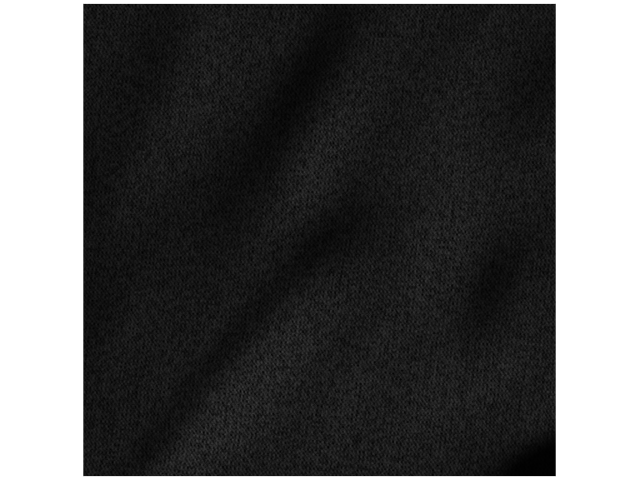
Give the GLSL for this texture, as a WebGL 1 fragment shader.

```glsl
precision highp float;
// A square swatch of black woven cloth lying on a white ground.
// Soft rotated Gaussians and stretched noise shade the folds; crossed sine
// waves, bent by noise and mixed with grain, form the fine plain weave.
uniform vec2 u_resolution;

float hash(vec2 p) {
  vec3 q = fract(vec3(p.xyx) * 0.1031);
  q += dot(q, q.yzx + 33.33);
  return fract((q.x + q.y) * q.z);
}

float noise(vec2 p) {
  vec2 cell = floor(p);
  vec2 f = fract(p);
  f = f * f * (3.0 - 2.0 * f);
  return mix(mix(hash(cell), hash(cell + vec2(1.0, 0.0)), f.x),
             mix(hash(cell + vec2(0.0, 1.0)), hash(cell + 1.0), f.x), f.y);
}

vec2 rotate(vec2 p, float angle) {
  float c = cos(angle);
  float s = sin(angle);
  return vec2(c * p.x + s * p.y, c * p.y - s * p.x);
}

// Soft elongated spot: size is its reach along and across the angle.
float fold(vec2 p, vec2 centre, float angle, vec2 size) {
  vec2 d = rotate(p - centre, angle) / size;
  return exp(-dot(d, d));
}

// Light and dark folds over the cloth, where uv runs from 0 to 1.
float drape(vec2 uv) {
  float light = 0.088;
  // raised, lit parts
  light += 0.038 * fold(uv, vec2(0.41, 0.25), 0.90, vec2(0.26, 0.10));
  light += 0.034 * fold(uv, vec2(0.50, 0.68), 1.05, vec2(0.20, 0.06));
  light += 0.034 * fold(uv, vec2(0.78, 0.62), 1.25, vec2(0.28, 0.12));
  light += 0.020 * fold(uv, vec2(0.24, 0.82), 1.10, vec2(0.20, 0.08));
  light += 0.026 * fold(uv, vec2(0.78, 0.17), 0.25, vec2(0.34, 0.12));
  light += 0.026 * fold(uv, vec2(0.20, 0.03), 0.75, vec2(0.18, 0.06));
  // hollows in shade
  light -= 0.045 * fold(uv, vec2(0.48, 0.85), 1.05, vec2(0.22, 0.06));
  light -= 0.028 * fold(uv, vec2(0.33, 0.61), 1.00, vec2(0.22, 0.09));
  light -= 0.042 * fold(uv, vec2(0.54, 0.50), 0.50, vec2(0.17, 0.07));
  light -= 0.048 * fold(uv, vec2(0.31, 0.28), 0.85, vec2(0.20, 0.035));
  light -= 0.036 * fold(uv, vec2(0.15, 0.06), 0.85, vec2(0.13, 0.04));
  light -= 0.052 * fold(uv, vec2(0.86, 0.40), 1.25, vec2(0.13, 0.05));
  light -= 0.034 * fold(uv, vec2(0.15, 0.92), 1.20, vec2(0.18, 0.06));
  light -= 0.034 * fold(uv, vec2(0.95, 0.85), 0.90, vec2(0.22, 0.09));
  light -= 0.022 * fold(uv, vec2(0.00, 0.45), 1.57, vec2(0.40, 0.09));
  // slight streaks along the folds
  light += 0.022 * (noise(rotate(uv, 1.0) * vec2(4.0, 13.0) + 7.0) - 0.5);
  // the lower right corner turns away from the light
  float corner = fold(uv, vec2(1.0, 0.0), 0.40, vec2(0.16, 0.09));
  return max(light, 0.035) * (1.0 - 0.92 * smoothstep(0.1, 0.7, corner));
}

// Staggered thread crossings with uneven brightness, centred on zero.
float weave(vec2 p) {
  vec2 bend = vec2(noise(p * 22.0), noise(p * 22.0 + 40.0)) - 0.5;
  vec2 thread = rotate(p, -0.12) * vec2(122.0, 106.0) + 0.5 * bend;
  vec2 wave = sin(6.2832 * thread);
  float crossing = wave.x * wave.y * 0.35 + 0.5 * sin(6.2832 * (thread.x + 0.5 * thread.y))
                 * cos(3.1416 * thread.y);
  float grain = noise(thread * 1.9 + 11.0) - 0.5;
  float fibre = hash(floor(p * 384.0)) - 0.5;
  return 0.62 * crossing + 0.75 * grain + 0.35 * fibre;
}

void main() {
  vec2 p = gl_FragCoord.xy / u_resolution.y;
  p.x -= 0.5 * u_resolution.x / u_resolution.y;
  float pixel = 1.0 / u_resolution.y;

  // the swatch, just smaller than the canvas height
  vec2 fromCentre = p - vec2(-0.001, 0.5);
  vec2 edge = abs(fromCentre) - 0.492;
  float outside = smoothstep(-0.6 * pixel, 0.6 * pixel, max(edge.x, edge.y));

  float cloth = drape(fromCentre / 0.984 + 0.5) * (1.0 + weave(p + 1.0));
  vec3 clothColour = vec3(clamp(cloth, 0.005, 0.24));
  gl_FragColor = vec4(mix(clothColour, vec3(1.0), outside), 1.0);
}
```
